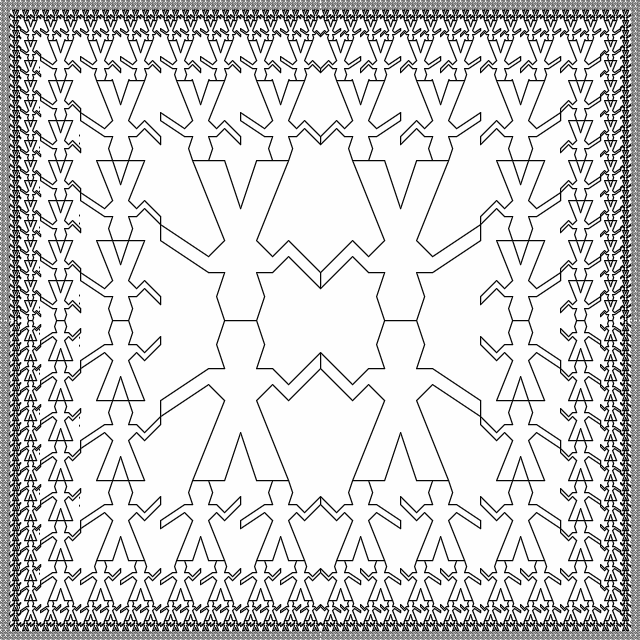
Write a Shadertoy shader that draws this pattern.

```glsl
#define PAPER vec3(0.995)
#define INK vec3(0.02)
#define LINE_WIDTH (2.0 / 512.0)
#define LARGEST_CELL 0.5
#define SMALLEST_CELL (1.0 / 64.0)
#define MAX_LINE_PER_CELL 0.125

float segment(vec2 p, vec2 a, vec2 b) {
    vec2 pa = p - a, ba = b - a;
    return length(pa - ba * clamp(dot(pa, ba) / dot(ba, ba), 0.0, 1.0));
}

// One edge of an arm: raised and bent, or lowered and straight
float armEdge(vec2 p, bool raised) {
    vec2 shoulder = vec2(0.2, 0.3), elbow = vec2(0.3, 0.4);
    if (!raised) return segment(p, shoulder, vec2(0.5));
    return min(segment(p, shoulder, elbow), segment(p, elbow, vec2(0.5, 0.2)));
}

// Distance to the outline of a paper doll in the unit cell, head at y = 0
float doll(vec2 p) {
    bool raised = p.x < 0.5;
    p.x = abs(p.x - 0.5);

    // Head
    float d = segment(p, vec2(0.0), vec2(0.1, 0.0));
    d = min(d, segment(p, vec2(0.1, 0.0), vec2(0.15, 0.15)));
    d = min(d, segment(p, vec2(0.15, 0.15), vec2(0.1, 0.3)));
    d = min(d, segment(p, vec2(0.1, 0.3), vec2(0.2, 0.3)));

    // Two parallel arm edges, closed by a cuff on the cell border
    d = min(d, armEdge(p, raised));
    d = min(d, armEdge(p - vec2(0.0, 0.1), raised));
    float cuff = raised ? 0.2 : 0.5;
    d = min(d, segment(p, vec2(0.5, cuff), vec2(0.5, cuff + 0.1)));

    // Side, foot and inner leg
    d = min(d, segment(p, vec2(0.2, 0.4), vec2(0.1, 0.5)));
    d = min(d, segment(p, vec2(0.1, 0.5), vec2(0.3, 1.0)));
    d = min(d, segment(p, vec2(0.3, 1.0), vec2(0.1, 1.0)));
    return min(d, segment(p, vec2(0.1, 1.0), vec2(0.0, 0.7)));
}

// Cells halve in size ring by ring towards the square border
float cellSize(vec2 p) {
    float margin = max(1.0 - max(p.x, p.y), 0.0001);
    return clamp(exp2(floor(log2(margin))), SMALLEST_CELL, LARGEST_CELL);
}

// Ink coverage of the doll whose cell contains the probe point
float dollInk(vec2 p, vec2 probe, float pixel) {
    float size = cellSize(probe);
    vec2 corner = floor(probe / size) * size;
    float dist = doll((p - corner) / size) * size;
    float width = min(LINE_WIDTH, MAX_LINE_PER_CELL * size);
    float halfWidth = 0.5 * max(width, pixel);
    return clamp(0.5 + (halfWidth - dist) / pixel, 0.0, 1.0) * min(width / pixel, 1.0);
}

void mainImage(out vec4 fragColor, in vec2 fragCoord) {
    float side = min(iResolution.x, iResolution.y);
    float pixel = 2.0 / side;
    vec2 p = (2.0 * fragCoord - iResolution.xy) / side;

    // Mirror about the centre, with lines hanging right of and below the grid
    p = abs(p - 0.5 * LINE_WIDTH * vec2(1.0, -1.0));

    // Probe around the point so that lines on cell borders stay whole
    float reach = 0.5 * (LINE_WIDTH + pixel);
    float ink = 0.0;
    for (int i = 0; i < 4; i++) {
        vec2 side2 = vec2(i & 1, i >> 1) * 2.0 - 1.0;
        ink = max(ink, dollInk(p, max(p + reach * side2, 0.0), pixel));
    }
    fragColor = vec4(mix(PAPER, INK, ink), 1.0);
}
```
